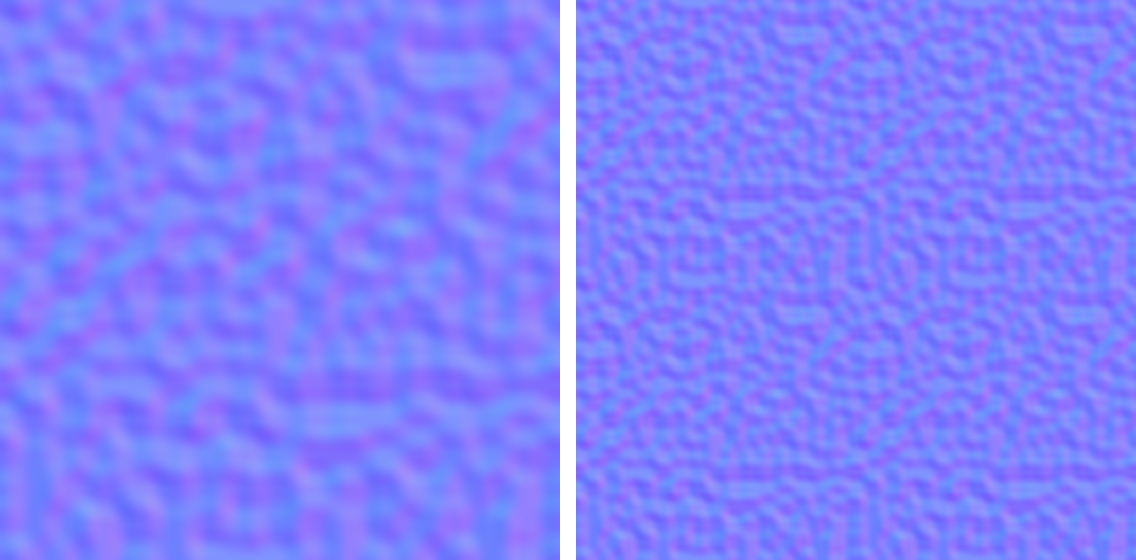
Left, the tile; right, the same tile 2 across and 2 down.
This texture map is drawn by a WebGL 1 fragment shader. Its source:

```glsl
precision highp float;

// Tangent-space normal map of a softly rippled surface.
// The height is wrapping gradient noise with eight lattice directions; its
// exact slope gives the normal, which is packed into the 0..1 colour range.

uniform vec2 u_resolution;

const float CELLS = 16.0;        // noise cells across the tile (whole number)
const float BUMP_SLOPE = 0.148;  // steepness of the ripples
const float DIRECTIONS = 8.0;    // number of lattice gradient directions
const float SEED = 7.0;
const float TAU = 6.2831853;

float hash(vec2 p) {
  vec3 q = fract(vec3(p.xyx + SEED) * vec3(0.1031, 0.1030, 0.0973));
  q += dot(q, q.yzx + 33.33);
  return fract((q.x + q.y) * q.z);
}

// Unit gradient at a lattice point, repeating every CELLS points
vec2 latticeGradient(vec2 corner) {
  float direction = floor(hash(mod(corner, CELLS)) * DIRECTIONS);
  float angle = direction * TAU / DIRECTIONS;
  return vec2(cos(angle), sin(angle));
}

// Analytic slope of quintic gradient noise
vec2 noiseSlope(vec2 p) {
  vec2 cell = floor(p);
  vec2 f = p - cell;
  vec2 fade = f * f * f * (f * (f * 6.0 - 15.0) + 10.0);
  vec2 fadeSlope = 30.0 * f * f * (f * (f - 2.0) + 1.0);

  vec2 g00 = latticeGradient(cell);
  vec2 g10 = latticeGradient(cell + vec2(1.0, 0.0));
  vec2 g01 = latticeGradient(cell + vec2(0.0, 1.0));
  vec2 g11 = latticeGradient(cell + vec2(1.0, 1.0));

  float h00 = dot(g00, f);
  float h10 = dot(g10, f - vec2(1.0, 0.0));
  float h01 = dot(g01, f - vec2(0.0, 1.0));
  float h11 = dot(g11, f - vec2(1.0, 1.0));

  vec2 blended = mix(mix(g00, g10, fade.x), mix(g01, g11, fade.x), fade.y);
  vec2 rise = vec2(mix(h10 - h00, h11 - h01, fade.y),
                   mix(h01 - h00, h11 - h10, fade.x));
  return blended + fadeSlope * rise;
}

void main() {
  vec2 uv = gl_FragCoord.xy / u_resolution;
  vec2 slope = BUMP_SLOPE * noiseSlope(uv * CELLS);
  vec3 normal = normalize(vec3(-slope, 1.0));
  gl_FragColor = vec4(normal * 0.5 + 0.5, 1.0);
}
```
